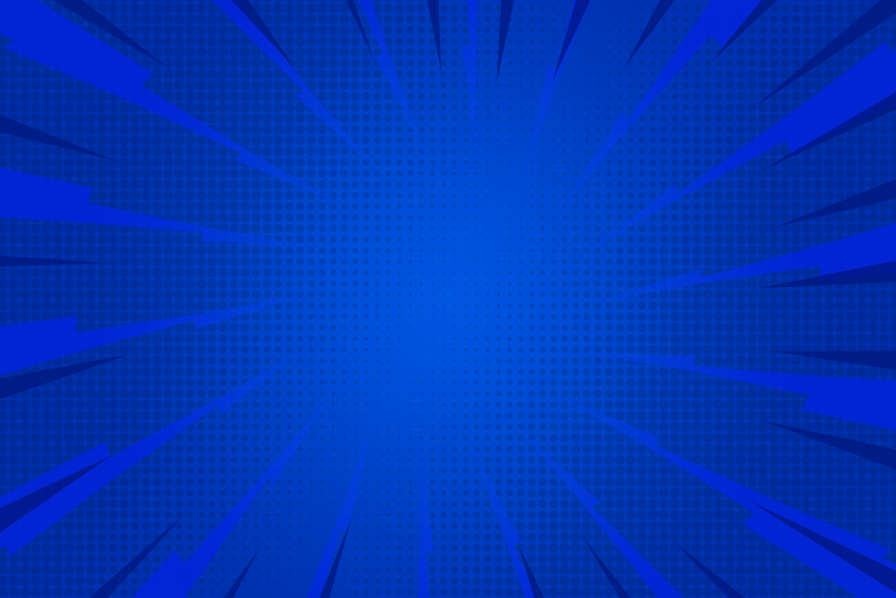
Give the GLSL for this background, as a Shadertoy shader.

```glsl
// Comic burst: a blue radial glow under a halftone grid, ringed by jagged
// bolts and thin dark spikes. Bolts use polar repetition of joined blades;
// spikes are looped wedges with hashed length and width.

const float DEG = 0.0174532925;
const vec3 GLOW = vec3(0.0, 0.335, 0.885);
const vec3 RIM = vec3(0.0, 0.19, 0.69);
const vec3 BOLT_INNER = vec3(0.01, 0.26, 0.90);
const vec3 BOLT_OUTER = vec3(0.01, 0.14, 0.86);
const vec3 SPIKE = vec3(0.0, 0.09, 0.50);

float hash(float n) {
    return fract(sin(n * 127.1) * 43758.5453);
}

// Coordinates of p along an axis at the given angle
vec2 alongAxis(vec2 p, float angle) {
    float c = cos(angle), s = sin(angle);
    return vec2(c * p.x + s * p.y, c * p.y - s * p.x);
}

float cover(float dist, float blur) {
    return smoothstep(-blur, blur, dist);
}

// Tapered strip; start and end hold (x, lower y, upper y)
float blade(vec2 q, vec3 start, vec3 end, float blur) {
    float t = (q.x - start.x) / (end.x - start.x);
    vec2 sides = mix(start.yz, end.yz, t);
    float across = min(q.y - sides.x, sides.y - q.y);
    float along = min(q.x - start.x, end.x - q.x);
    return cover(min(across, along), blur);
}

// Zigzag bolt with its tip at the origin, running along +x
float bolt(vec2 q, float blur) {
    q.x -= 0.25 * q.y;
    float m = blade(q, vec3(0.0), vec3(0.19, -0.002, 0.022), blur);
    m = max(m, blade(q, vec3(0.18, -0.002, 0.006), vec3(0.415, -0.012, 0.024), blur));
    m = max(m, blade(q, vec3(0.395, -0.038, 0.022), vec3(0.61, -0.050, 0.045), blur));
    return max(m, blade(q, vec3(0.60, -0.050, 0.025), vec3(1.20, -0.080, 0.070), blur));
}

// Ring of bolts, each leaning away from its radius
float boltRing(vec2 p, float count, float blur) {
    float sector = 360.0 * DEG / count;
    float offset = -2.0 * DEG;
    float bias = 6.0 * DEG;
    float k = round((atan(p.y, p.x) - offset - bias) / sector);
    vec2 q = alongAxis(p, k * sector + offset) - vec2(0.235, 0.0);
    return bolt(alongAxis(q, 13.0 * DEG), blur);
}

// Spikes start near a rectangle inset from the canvas edge
float spikeRing(vec2 p, vec2 inset, float blur) {
    float mask = 0.0;
    for (int i = -6; i <= 18; i++) {
        float n = float(i);
        float turn = n * 360.0 * DEG / 27.0;
        float angle = turn + DEG * (-1.5 - 11.0 * sin(turn) + 3.5 * cos(2.0 * turn));
        vec2 dir = vec2(cos(angle), sin(angle));
        vec2 reach = inset / max(abs(dir), vec2(0.001));
        float start = min(reach.x, reach.y) * mix(0.90, 1.06, hash(n + 3.0));
        vec2 q = alongAxis(p - dir * start, angle + 5.0 * DEG);
        float slope = mix(0.045, 0.09, hash(n + 40.0));
        mask = max(mask, cover(q.x * slope - abs(q.y), blur));
    }
    return mask;
}

// Dots shrink towards a slanted line through the centre
float halftone(vec2 p, float pitch, float blur) {
    vec2 cell = mod(p - vec2(-0.247, 0.1547) + 0.5 * pitch, pitch) - 0.5 * pitch;
    float fromBand = abs(dot(p, vec2(0.88, -0.47)));
    float radius = pitch * min(0.08 + 1.05 * fromBand, 0.47);
    return cover(radius - length(cell), blur);
}

void mainImage(out vec4 fragColor, in vec2 fragCoord) {
    vec2 p = (fragCoord - 0.5 * iResolution.xy) / iResolution.y;
    float blur = 0.8 / iResolution.y;
    float r = length(p);

    // Glow and halftone
    vec3 color = mix(GLOW, RIM, smoothstep(-0.05, 0.68, r));
    color *= 1.0 - 0.13 * halftone(p, 0.01842, blur);

    // Bolts fade in from their tips
    vec3 boltColor = mix(BOLT_INNER, BOLT_OUTER, smoothstep(0.25, 0.62, r));
    float boltAlpha = mix(0.45, 0.87, smoothstep(0.22, 0.5, r));
    color = mix(color, boltColor, boltAlpha * boltRing(p, 18.0, blur));

    // Dark spikes
    color = mix(color, SPIKE, 0.75 * spikeRing(p, vec2(0.56, 0.40), blur));

    fragColor = vec4(color, 1.0);
}
```
